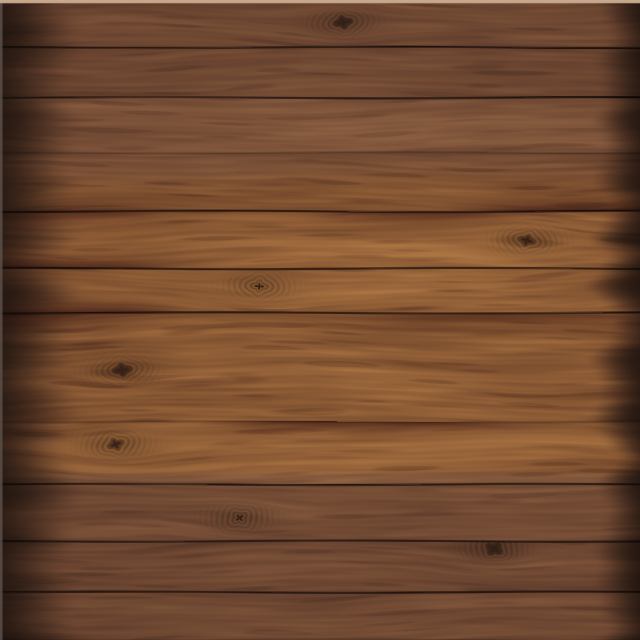
Give the GLSL for this texture, as a WebGL 1 fragment shader.

```glsl
precision highp float;
uniform vec2 u_resolution;

#define PLANKS 11
#define SEAM_HALF_WIDTH 0.0013
#define KNOT_RADIUS 0.011
#define GRAIN_CONTRAST 0.17
#define GLOW_CENTER vec2(0.56, 0.46)
#define SHADOW vec3(0.21, 0.13, 0.095)
#define WOOD vec3(0.42, 0.27, 0.19)
#define HIGHLIGHT vec3(0.64, 0.45, 0.30)
#define GOLDEN_TINT vec3(1.05, 1.01, 0.86)
#define STAIN vec3(0.23, 0.09, 0.07)
#define TOP_RIM vec3(0.78, 0.66, 0.55)
#define LEFT_RIM vec3(0.36, 0.32, 0.30)

vec3 hash3(vec2 p) {
  vec3 q = vec3(dot(p, vec2(127.1, 311.7)), dot(p, vec2(269.5, 183.3)), dot(p, vec2(419.2, 371.9)));
  return fract(sin(q) * 43758.5);
}

// Signed cellular noise: one soft light or dark spot per cell
float spots(vec2 p) {
  vec2 cell = floor(p);
  float sum = 0.0;
  for (int j = -1; j <= 1; j++) {
    for (int i = -1; i <= 1; i++) {
      vec2 c = cell + vec2(float(i), float(j));
      vec3 h = hash3(c);
      vec2 d = c + h.xy - p;
      float f = max(0.0, 1.0 - dot(d, d));
      sum += f * f * f * (2.0 * h.z - 1.0);
    }
  }
  return sum;
}

// Height of the lower seam of a plank; boards differ in width
float seamHeight(float i) {
  float t = i / float(PLANKS);
  float widePlank = step(4.5, i) * 0.065 * exp(-0.9 * (i - 5.0));
  return t - 0.03 * sin(6.2832 * t) + widePlank;
}

// Every fourth joint is nearly closed
float seamStrength(float i) {
  return mix(0.25, 0.9, step(0.5, mod(i, 4.0)));
}

float seamLine(float d, float px) {
  return 1.0 - smoothstep(SEAM_HALF_WIDTH - 0.5 * px, SEAM_HALF_WIDTH + px, d);
}

void main() {
  vec2 uv = gl_FragCoord.xy / u_resolution;
  float px = 1.0 / u_resolution.y;
  vec2 p = uv + vec2(0.0, 0.001 * sin(uv.x * 9.0 + uv.y * 40.0));

  // Plank under this point
  float plank = 0.0;
  for (int i = 1; i < PLANKS; i++) {
    plank += step(seamHeight(float(i)), p.y);
  }
  float low = seamHeight(plank);
  float high = seamHeight(plank + 1.0);
  float toSeam = min(p.y - low, high - p.y);

  // One knot on most planks
  float knotted = step(0.5, plank) * (1.0 - step(6.5, plank) * step(plank, 9.5));
  float knotX = fract(0.16 + 0.102 * (plank - 3.45) * (plank - 3.45));
  float knotY = mix(low, high, 0.55 - 0.3 * cos(3.14159 * plank) / max(plank, 1.0));
  vec2 k = p - vec2(knotX, knotY);
  float bend = knotted * exp(-dot(k * vec2(14.0, 34.0), k * vec2(14.0, 34.0)));

  // Grain coordinates: wavy, and spread around the knot
  vec2 g = p;
  g.y -= 0.8 * k.y * bend;
  g.y += 0.007 * sin(p.x * 5.0 + plank * 2.3) + 0.003 * sin(p.x * 13.0 + p.y * 31.0 + plank);
  g.x += plank * 3.7;

  // Broad figure, growth rings, fibres and pores
  float figure = spots(g * vec2(2.5, 27.0));
  float fibre = 0.6 * spots(g * vec2(4.0, 75.0)) + 0.6 * spots(g * vec2(11.0, 170.0));
  float rings = sin(g.y * 330.0 + 4.0 * sin(g.y * 41.0 + plank) + 2.0 * figure)
              + 0.6 * sin(g.y * 710.0 + 3.0 * fibre);
  float pores = smoothstep(0.35, 0.8, spots(g * vec2(9.0, 125.0) + 31.0));

  // Golden middle boards under a broad glow
  float golden = smoothstep(0.25, 0.27, p.y) * (1.0 - smoothstep(0.69, 0.77, p.y + 0.02 * figure));
  vec2 q = (uv - GLOW_CENTER) * vec2(1.3, 2.3);
  float glow = exp(-dot(q, q));
  float contrast = GRAIN_CONTRAST * mix(0.7, 1.0, golden);
  float tone = 0.41 + 0.29 * glow + 0.07 * golden + 0.06 * uv.y;
  tone += 0.06 * sin(plank * 2.4 + 1.0);
  tone += contrast * (0.6 * figure + fibre + 0.22 * rings - 0.9 * pores);
  tone -= 0.10 * exp(-toSeam / 0.006);

  // Darkened, brushed side edges
  float brush = 0.025 * spots(uv * vec2(3.0, 34.0) + 7.0);
  float edge = smoothstep(-0.03, 0.13, uv.x + brush) * smoothstep(1.02, 0.93, uv.x + brush);
  tone = clamp(tone * mix(0.35, 1.0, edge), 0.0, 1.0);

  vec3 color = mix(SHADOW, WOOD, min(2.0 * tone, 1.0));
  color = mix(color, HIGHLIGHT, max(2.0 * tone - 1.0, 0.0));
  color *= mix(vec3(1.0), GOLDEN_TINT, golden * edge);

  // Wine-dark stains along the middle joints
  float patches = smoothstep(-0.1, 0.6, spots(vec2(p.x * 2.5 + plank * 5.0, p.y * 9.0)) + 0.3 * fibre);
  float stain = golden * patches * exp(-toSeam / 0.014);
  color = mix(color, STAIN, 0.75 * stain);

  // Knots: dark core, rings and a drawn-out tail
  float r = length(k * vec2(0.8, 1.1)) + 0.002 * sin(4.0 * atan(k.y, k.x + 0.0001) + plank);
  float size = KNOT_RADIUS * (0.75 + 0.35 * sin(plank * 2.1));
  float core = knotted * (1.0 - smoothstep(0.4 * size, 1.3 * size, r));
  float halo = knotted * exp(-dot(k * vec2(22.0, 60.0), k * vec2(22.0, 60.0)));
  color *= 1.0 - halo * (0.2 + 0.12 * sin(r * 900.0 + 2.0 * fibre));
  color = mix(color, SHADOW * 0.75, 0.75 * core);

  // Joints between planks
  float wear = 0.8 + 0.3 * spots(vec2(p.x * 8.0, plank * 3.0));
  float joint = max(seamLine(p.y - low, px) * seamStrength(plank),
                    seamLine(high - p.y, px) * seamStrength(plank + 1.0));
  color = mix(color, SHADOW * 0.4, clamp(joint * wear, 0.0, 1.0));

  // Side shade and thin pale rims
  color *= mix(0.5, 1.0, edge);
  color = mix(color, LEFT_RIM, 0.8 * (1.0 - smoothstep(0.004 - px, 0.004 + px, uv.x)));
  color = mix(color, TOP_RIM, smoothstep(0.995 - px, 0.995 + px, uv.y));
  gl_FragColor = vec4(color, 1.0);
}
```
